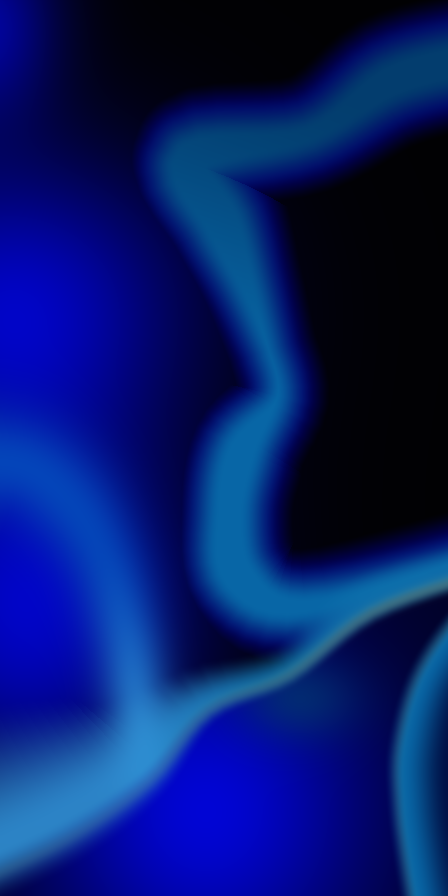
A Shadertoy shader for this background:

```glsl
// Soft teal ribbons of light flowing over deep blue glows and black.
const int KNOTS = 7;
const int STEPS = 6;
const vec3 BLACK = vec3(0.004, 0.004, 0.012);
const vec3 BLUE = vec3(0.0, 0.015, 0.82);
const vec3 NAVY = vec3(0.0, 0.06, 0.27);
const vec3 TEAL = vec3(0.03, 0.40, 0.65);
const vec3 DIM_TEAL = vec3(0.01, 0.24, 0.43);
const vec3 SKY = vec3(0.19, 0.57, 0.84);
const vec3 SAND = vec3(0.36, 0.52, 0.50);

// Each knot holds x, y and width, with the canvas one unit wide and two tall.
const vec3 UPPER_RIBBON[KNOTS] = vec3[KNOTS](
    vec3(1.04, 1.865, 0.088), vec3(0.872, 1.818, 0.088), vec3(0.69, 1.70, 0.073),
    vec3(0.43, 1.648, 0.094), vec3(0.495, 1.505, 0.096), vec3(0.552, 1.362, 0.073),
    vec3(0.60, 1.219, 0.054));
const vec3 LOWER_RIBBON[KNOTS] = vec3[KNOTS](
    vec3(0.60, 1.219, 0.054), vec3(0.62, 1.115, 0.057), vec3(0.542, 0.997, 0.087),
    vec3(0.513, 0.854, 0.086), vec3(0.534, 0.711, 0.092), vec3(0.68, 0.646, 0.073),
    vec3(1.05, 0.755, 0.047));
const vec3 SHORE[KNOTS] = vec3[KNOTS](
    vec3(-0.08, 0.008, 0.29), vec3(0.156, 0.12, 0.26), vec3(0.339, 0.25, 0.19),
    vec3(0.469, 0.406, 0.09), vec3(0.651, 0.487, 0.06), vec3(0.833, 0.625, 0.075),
    vec3(1.07, 0.711, 0.065));
const vec3 LEFT_ARC[KNOTS] = vec3[KNOTS](
    vec3(-0.10, 0.97, 0.12), vec3(0.05, 0.96, 0.11), vec3(0.156, 0.88, 0.105),
    vec3(0.234, 0.75, 0.09), vec3(0.281, 0.594, 0.08), vec3(0.307, 0.437, 0.075),
    vec3(0.34, 0.28, 0.075));
const vec3 RIGHT_RIM[KNOTS] = vec3[KNOTS](
    vec3(1.094, 0.698, 0.09), vec3(1.0, 0.62, 0.09), vec3(0.917, 0.49, 0.09),
    vec3(0.875, 0.333, 0.095), vec3(0.875, 0.203, 0.095), vec3(0.891, 0.073, 0.095),
    vec3(0.917, -0.083, 0.095));

vec3 catmullRom(vec3 a, vec3 b, vec3 c, vec3 d, float t) {
    return b + 0.5 * t * (c - a + t * (2.0 * a - 5.0 * b + 4.0 * c - d
             + t * (3.0 * (b - c) + d - a)));
}

// Signed distance (positive on the left of travel) and local width.
vec2 curveField(vec2 p, vec3 knots[KNOTS]) {
    vec2 field = vec2(9.0, 0.1);
    vec3 start = knots[0];
    for (int i = 0; i < KNOTS - 1; i++) {
        for (int j = 1; j <= STEPS; j++) {
            vec3 end = catmullRom(knots[max(i - 1, 0)], knots[i], knots[i + 1],
                                  knots[min(i + 2, KNOTS - 1)], float(j) / float(STEPS));
            vec2 along = end.xy - start.xy;
            vec2 toP = p - start.xy;
            float h = clamp(dot(toP, along) / dot(along, along), 0.0, 1.0);
            float dist = length(toP - along * h);
            if (dist < abs(field.x)) {
                float side = along.x * toP.y - along.y * toP.x;
                field = vec2(side < 0.0 ? -dist : dist, mix(start.z, end.z, h));
            }
            start = end;
        }
    }
    return field;
}

float glow(vec2 p, vec2 center, vec2 radius) {
    vec2 q = (p - center) / radius;
    return exp(-dot(q, q));
}

// Light that starts at an edge and fades over its width.
float edgeBand(vec2 field) {
    return 1.0 - smoothstep(0.25 * field.y, 1.4 * field.y, field.x);
}

float edgeTint(vec2 field, float thickness) {
    float x = (field.x - 0.5 * thickness) / thickness;
    return exp(-x * x);
}

vec3 upperScene(vec2 p, vec2 shore) {
    // Blue glows on the left
    float light = 0.88 * glow(p, vec2(0.03, 1.32), vec2(0.39, 0.34))
                + 0.92 * glow(p, vec2(0.06, 0.64), vec2(0.36, 0.40))
                + 0.70 * glow(p, vec2(-0.03, 1.95), vec2(0.16, 0.22));
    vec3 color = BLACK + BLUE * min(light, 1.0);

    // Broad arc falling towards the shore
    vec2 arc = curveField(p, LEFT_ARC);
    vec3 arcColor = mix(SKY, vec3(0.02, 0.31, 0.74), smoothstep(0.3, 0.8, p.y));
    color = mix(color, arcColor, 0.85 * exp(-arc.x * arc.x / (arc.y * arc.y)));

    // Winding ribbon with a blue fringe
    vec2 top = curveField(p, UPPER_RIBBON);
    vec2 bottom = curveField(p, LOWER_RIBBON);
    float outside = min(abs(top.x) - top.y, abs(bottom.x) - bottom.y);
    float fringe = 1.0 - smoothstep(-0.01, 0.075, outside);
    color = max(color, BLUE * 0.5 * fringe);
    float dim = smoothstep(1.1, 1.9, p.y + 0.35 * (p.x - 0.5));
    color = mix(color, mix(TEAL, DIM_TEAL, dim), 1.0 - smoothstep(-0.065, 0.025, outside));

    // Bright band resting on the shore
    vec3 bandColor = mix(SKY, vec3(0.06, 0.45, 0.68), smoothstep(0.25, 0.65, p.x));
    return mix(color, bandColor, 0.9 * edgeBand(shore));
}

vec3 lowerScene(vec2 p) {
    float pool = 0.16 + 0.84 * glow(p, vec2(0.46, 0.19), vec2(0.37, 0.40));
    vec3 color = BLACK + BLUE * pool;
    color = mix(color, DIM_TEAL, 0.65 * glow(p, vec2(0.67, 0.44), vec2(0.13, 0.09)));

    // Curved rim at the right
    vec2 rim = curveField(p, RIGHT_RIM);
    vec3 inside = mix(NAVY, TEAL, edgeBand(rim));
    inside = mix(inside, SAND, 0.3 * edgeTint(rim, 0.016));
    return mix(color, inside, smoothstep(-0.015, 0.03, rim.x));
}

void mainImage(out vec4 fragColor, in vec2 fragCoord) {
    vec2 p = fragCoord / iResolution.xy * vec2(1.0, 2.0);
    vec2 shore = curveField(p, SHORE);
    float softness = 0.012 + 0.16 * shore.y;
    float above = smoothstep(-softness, softness, shore.x);
    vec3 color = mix(lowerScene(p), upperScene(p, shore), above);
    float tint = mix(0.15, 0.55, smoothstep(0.2, 0.95, p.x));
    color = mix(color, SAND, tint * edgeTint(shore, 0.016));
    fragColor = vec4(color, 1.0);
}
```
